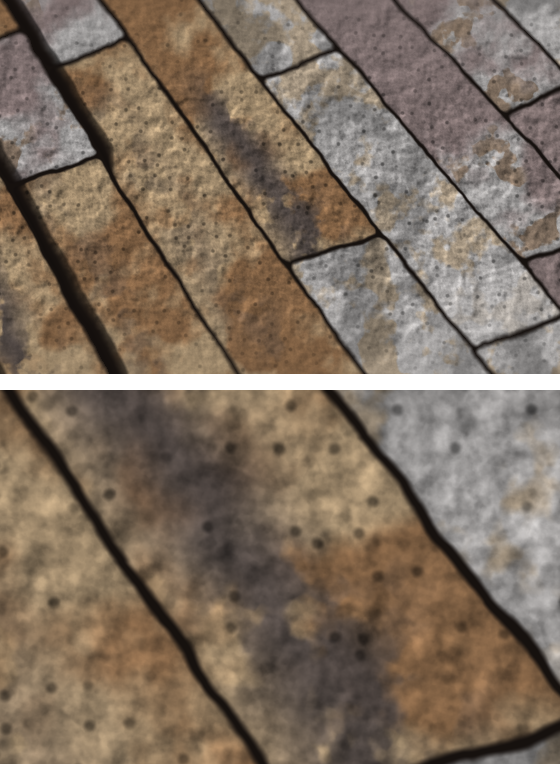
Top: the whole. Bottom: its middle third, enlarged.
A WebGL 2 fragment shader for this texture:

```glsl
#version 300 es
precision highp float;
uniform vec2 u_resolution;
out vec4 outColor;

#define COLUMN_START -0.254
#define COLUMN_WIDTH 0.262
#define COLUMN_SPREAD 0.078
#define COLUMN_LEAN 0.547
#define JOINT_TILT 0.085
#define GAP_WIDTH 0.0045
#define SIDE_WIDTH 0.17
#define EDGE_WEAR 0.022
#define GRAIN 0.30
#define RELIEF 1.1
#define FOCUS_HEIGHT 0.5

const vec3 TAN = vec3(0.62, 0.535, 0.42);
const vec3 RUST = vec3(0.49, 0.37, 0.26);
const vec3 SILVER = vec3(0.64, 0.63, 0.625);
const vec3 MAUVE = vec3(0.475, 0.42, 0.415);
const vec3 STAIN = vec3(0.29, 0.26, 0.25);
const vec3 SHADOW = vec3(0.085, 0.065, 0.055);

// Per column: where its two joints lie, and the rock of its three stones
// (0 sandstone, 1 silver, 2 mauve)
const vec2 JOINTS[8] = vec2[8](vec2(0.42, 9.0), vec2(0.16, 0.50), vec2(0.185, 9.0),
    vec2(0.71, 9.0), vec2(0.215, 0.93), vec2(0.70, 9.0), vec2(0.31, 9.0), vec2(0.30, 9.0));
const ivec3 ROCKS[8] = ivec3[8](ivec3(1, 0, 0), ivec3(0, 2, 0), ivec3(2, 0, 0),
    ivec3(0, 1, 1), ivec3(1), ivec3(2), ivec3(2), ivec3(1));

vec2 hash2(vec2 c) {
    return fract(sin(vec2(dot(c, vec2(127.1, 311.7)), dot(c, vec2(269.5, 183.3)))) * 43758.5);
}

// x: distance to the nearest cell point, y: smoothly blended cell tone
vec2 cellular(vec2 p) {
    vec2 cell = floor(p);
    float nearest = 9.0, tone = 0.0, total = 0.0;
    for (int j = -1; j <= 1; j++)
        for (int i = -1; i <= 1; i++) {
            vec2 id = cell + vec2(i, j);
            vec2 h = hash2(id);
            vec2 away = id + 0.15 + 0.7 * h - p;
            float d2 = dot(away, away);
            float weight = exp(-6.0 * d2);
            nearest = min(nearest, d2);
            tone += weight * fract(h.x * 17.0 + h.y * 29.0);
            total += weight;
        }
    return vec2(sqrt(nearest), tone / total);
}

float layered(vec2 p) {
    float sum = 0.0, amplitude = 0.52;
    for (int i = 0; i < 4; i++) {
        sum += amplitude * cellular(p).y;
        p = mat2(1.6, 1.2, -1.2, 1.6) * p + 5.3;
        amplitude *= 0.52;
    }
    return sum;
}

void main() {
    vec2 p = gl_FragCoord.xy / u_resolution.y;
    float down = 1.0 - p.y;
    float defocus = pow(abs(down - FOCUS_HEIGHT) * 2.0, 2.0);
    float soft = max(1.2 / u_resolution.y, 0.003) + 0.006 * defocus;

    // Leaning columns that widen towards the viewer, with worn edges
    float wear = (layered(p * 9.0) - 0.5) * EDGE_WEAR;
    float width = COLUMN_WIDTH + COLUMN_SPREAD * down;
    float across = (p.x + wear - COLUMN_START - COLUMN_LEAN * down) / width;
    float column = floor(across);
    float f = across - column;
    int index = int(clamp(column + 1.0, 0.0, 7.0));

    // Stones within a column
    float along = down + JOINT_TILT * f + wear * 0.7;
    vec2 joint = JOINTS[index];
    int row = int(step(joint.x, along) + step(joint.y, along));
    int rock = ROCKS[index][row];
    float toEnd = (row == 0 ? joint.x : row == 1 ? joint.y : 9.0) - along;
    float toJoint = min(abs(along - joint.x), abs(along - joint.y));
    float toSide = min(f, 1.0 - f) * width * 0.8;
    vec2 corner = max(0.018 - vec2(toSide, toJoint), 0.0);
    float inside = 0.018 - length(corner);

    // Rock colours, patches and stains
    vec2 q = p + 7.0 * hash2(vec2(column, row));
    float patches = layered(q * 6.5);
    float blotch = layered(q * 13.0 + 3.0);
    vec3 color = SILVER;
    if (rock == 0) {
        color = mix(TAN, RUST, smoothstep(0.36, 0.66, patches));
        float streak = exp(-pow((f - 0.36 - 0.3 * (patches - 0.5)) / 0.24, 2.0));
        float strength = mix(0.3, 0.95, step(mod(column + 1.0, 3.0), 0.5));
        streak *= smoothstep(0.15, 0.32, down) * smoothstep(0.38, 0.58, blotch);
        color = mix(color, STAIN, streak * strength);
    } else if (rock == 2) {
        float bleach = smoothstep(0.24, 0.06, toEnd + 0.5 * (patches - 0.5));
        color = mix(MAUVE, SILVER * 0.94, bleach);
        color = mix(color, RUST * 0.85, 0.6 * bleach * smoothstep(0.55, 0.66, blotch));
    } else {
        color = mix(color, TAN, 0.65 * smoothstep(0.48, 0.66, blotch));
        color *= 1.0 - 0.22 * smoothstep(0.5, 0.68, patches);
    }

    // Broken front face on the raised pale stone
    float face = column == 3.0 && row == 1 ? smoothstep(0.155, 0.145, toEnd + wear) : 0.0;
    color = mix(color, SILVER * 1.08, 0.7 * face);

    // Rough surface: relief, sandy grain and pits, softer out of focus
    float sharp = 1.0 - 0.65 * min(defocus, 1.0);
    float slope = layered(q * 24.0 + vec2(-0.18, 0.18)) - layered(q * 24.0);
    float grain = layered(q * 75.0) - 0.5 + 0.35 * (cellular(q * 120.0).x - 0.45);
    vec2 pit = cellular(q * 26.0);
    color *= 1.0 + sharp * (RELIEF * slope + GRAIN * grain);
    color *= 1.0 - 0.4 * sharp * smoothstep(0.2, 0.05, pit.x) * smoothstep(0.5, 0.7, pit.y);

    // Shaded left sides, which fade along a diagonal
    float side = SIDE_WIDTH * smoothstep(0.5, 0.38, down - 0.6 * (1.0 - column));
    float shade = smoothstep(side + 0.02, side - 0.02, f) * step(0.01, side);
    vec3 sideColor = mix(SHADOW, color * 0.5, smoothstep(0.35, 1.1, f / max(side, 0.01)));
    color = mix(color, sideColor, shade);

    // Dim rims and dark gaps
    color *= mix(0.8, 1.0, smoothstep(0.0, 0.016, inside));
    float gap = GAP_WIDTH * (0.5 + patches);
    color = mix(SHADOW, color, smoothstep(gap - soft, gap + soft, inside));
    outColor = vec4(clamp(color, 0.0, 1.0), 1.0);
}
```
